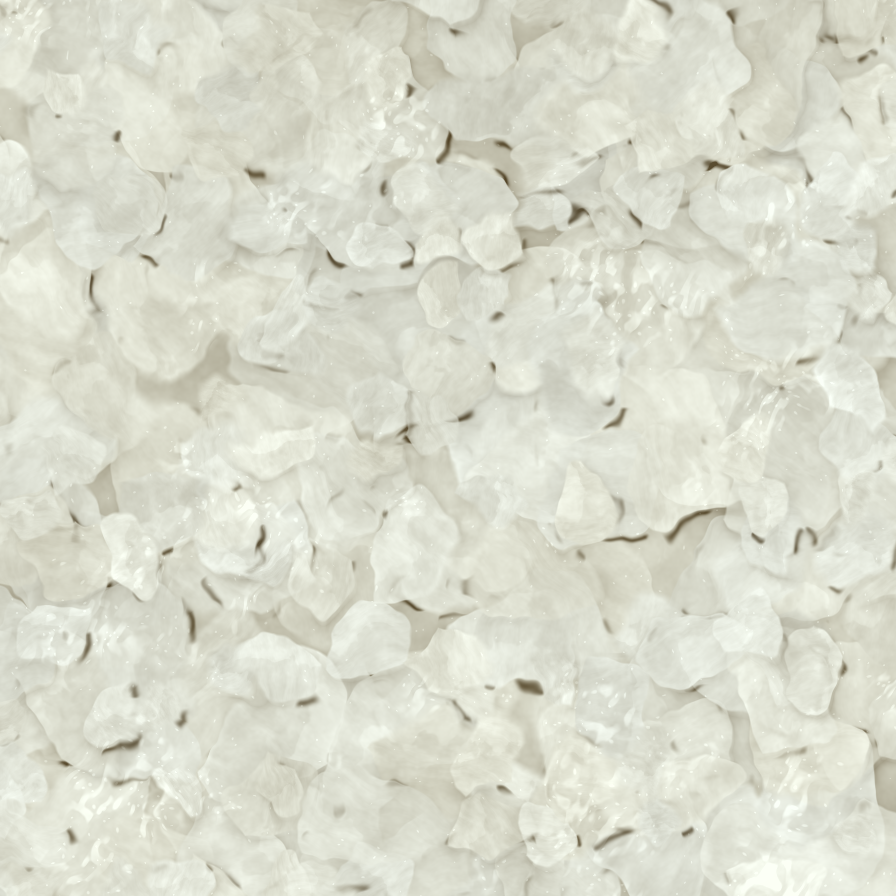
This texture is drawn by a WebGL 2 fragment shader. Its source:

```glsl
#version 300 es
precision highp float;
// Heap of pale translucent mineral grains with soft rims, glints and dark crevices.
uniform vec2 u_resolution;
out vec4 fragColor;

const float TAU = 6.28319;

vec3 hash3(vec2 p) {
  vec3 q = fract(p.xyx * vec3(0.1031, 0.1030, 0.0973));
  q += dot(q, q.yxz + 33.33);
  return fract((q.xxy + q.yzz) * q.zyx);
}

float noise(vec2 p) {
  vec2 i = floor(p), f = fract(p);
  f = f * f * (3.0 - 2.0 * f);
  float low = mix(hash3(i).x, hash3(i + vec2(1, 0)).x, f.x);
  float high = mix(hash3(i + vec2(0, 1)).x, hash3(i + vec2(1, 1)).x, f.x);
  return mix(low, high, f.y);
}

float fbm(vec2 p) {
  float sum = 0.0, weight = 0.53;
  for (int i = 0; i < 4; i++) {
    sum += weight * noise(p);
    p = mat2(1.6, 1.2, -1.2, 1.6) * p + 7.3;
    weight *= 0.5;
  }
  return sum;
}

vec2 direction(float turn) {
  return vec2(cos(TAU * turn), sin(TAU * turn));
}

vec2 rotate(vec2 p, float turn) {
  vec2 d = direction(turn);
  return vec2(d.x * p.x + d.y * p.y, d.x * p.y - d.y * p.x);
}

// Round sparkles, one possible dot per cell
float sparkles(vec2 p, float share) {
  vec3 r = hash3(floor(p) + 5.0);
  float size = 0.18 + 0.2 * fract(r.z * 9.0);
  float spot = smoothstep(size, size * 0.3, length(fract(p) - 0.35 - 0.3 * r.xy));
  return spot * step(r.z, share);
}

// Lumpy unit pebble with one side broken flat
float pebbleDistance(vec2 q, vec3 shape) {
  float a = atan(q.y, q.x + 1e-5);
  vec3 lobes = sin(a * vec3(2, 3, 5) + TAU * shape);
  float lump = length(q) - 1.0 - dot(lobes, vec3(0.13, 0.09, 0.05));
  return max(lump, dot(q, direction(shape.y * 3.7)) - 0.7);
}

// Tone inside one grain: clouds, facets, crystal streaks and a lit rim
float grainTone(vec2 q, float depth, vec3 shape, vec2 id) {
  float cloud = fbm(q * 1.9 + id * 5.1) - 0.5;
  float streak = fbm(q * vec2(2.5, 8.0) + id * 3.7) - 0.5;
  float facet = smoothstep(-0.05, 0.07, dot(q, direction(shape.x * 5.3)) + cloud * 1.4 - 0.15);
  float rim = smoothstep(0.012, 0.002, depth) * shape.z;
  return 0.83 + 0.28 * (shape.y - 0.5) + 0.4 * cloud + 0.32 * streak
       + 0.13 * (facet - 0.4) + 0.13 * rim;
}

// Lays one sheet of grains over look = (tone, warmth)
vec2 layGrains(vec2 look, vec2 p, float cells, float seed, float presence) {
  vec2 g = p * cells, home = floor(g);
  float pixel = 1.0 / u_resolution.y;
  float pocket = smoothstep(0.52, 0.8, noise(p * 14.0 + seed));
  float pit = smoothstep(0.77, 0.9, noise(p * 36.0 + seed * 3.0));
  float blur = smoothstep(0.4, 0.85, noise(p * 13.0 + seed * 7.0));
  float soft = max(mix(0.0015, 0.008, blur), pixel);
  for (int y = -1; y <= 1; y++)
  for (int x = -1; x <= 1; x++) {
    vec2 cell = home + vec2(x, y), id = cell + seed * 17.3;
    vec3 place = hash3(id), shape = hash3(id + 91.7);
    if (fract(place.x * 7.0 + shape.x) > presence) continue;
    vec2 offset = g - cell - 0.5 - (place.xy - 0.5) * 0.6;
    float radius = mix(0.42, 0.72, shape.x);
    float stretch = mix(0.8, 1.22, place.y);
    vec2 aspect = vec2(stretch, 1.0 / stretch) / radius;
    float unit = radius / cells;
    vec2 q = rotate(offset, place.z) * aspect;
    float d = pebbleDistance(q, shape) * unit;

    // Shade falls down and to the right, deepest in scattered pits
    vec2 lifted = rotate(offset + vec2(-0.003, 0.005) * cells, place.z) * aspect;
    float gap = abs(pebbleDistance(lifted, shape) * unit);
    look.x -= (0.08 * (1.0 - blur) + 0.24 * pocket) * exp(-gap / 0.007);
    look.x -= 1.5 * pit * exp(-gap * gap / 0.000016);

    float cover = mix(0.66, 0.95, place.y) * smoothstep(soft, -soft, d);
    if (cover > 0.0) {
      vec2 grain = vec2(grainTone(q, -d, shape, id), place.z - 0.5);
      look = mix(look, grain, cover);
    }
  }
  return look;
}

void main() {
  vec2 p = gl_FragCoord.xy / u_resolution.y;
  vec2 rough = vec2(noise(p * 24.0), noise(p * 24.0 + 41.0)) - 0.5;
  vec2 chip = vec2(noise(p * 75.0), noise(p * 75.0 + 63.0)) - 0.5;
  vec2 w = p + 0.018 * rough + 0.006 * chip;

  // Crevice floor, three sheets of grains and a few small chips
  vec2 look = vec2(0.7 * fbm(p * 18.0) + 0.1, 0.4);
  look = layGrains(look, w, 7.0, 1.0, 1.0);
  look = layGrains(look, w + 0.37, 8.5, 2.0, 0.8);
  look = layGrains(look, w + 0.71, 10.5, 3.0, 0.5);
  look = layGrains(look, w + 0.13, 17.0, 4.0, 0.22);

  // Broad drift, surface texture and clustered glints
  float tone = max(look.x, -1.2);
  tone += 0.2 * (fbm(p * 2.3 + 4.0) - 0.5) + 0.1 * (0.5 - p.y);
  tone += 0.16 * (fbm(p * 70.0) - 0.5) + 0.06 * (noise(p * 230.0) - 0.5);
  float cluster = smoothstep(0.58, 0.76, fbm(p * 9.0 + 23.0));
  vec2 slanted = rotate(w, 0.17) * vec2(80.0, 150.0);
  tone += 0.32 * cluster * smoothstep(0.5, 0.8, noise(slanted));
  tone += 0.26 * sparkles(rotate(w, 0.09) * 130.0, 0.04 + 0.2 * cluster);

  vec3 color = vec3(0.66, 0.645, 0.57) + min(tone, 1.25) * vec3(0.262, 0.29, 0.315);
  color += look.y * vec3(0.01, 0.0, -0.02);
  fragColor = vec4(clamp(color, 0.0, 1.0), 1.0);
}
```
